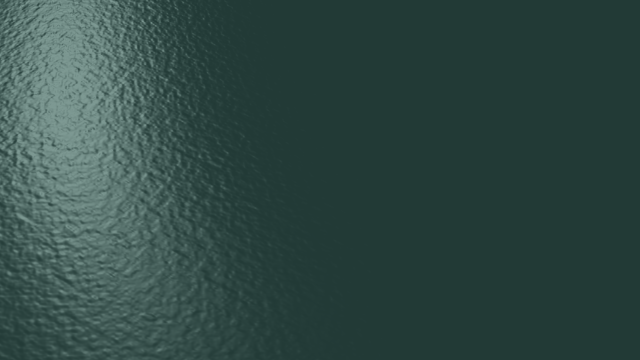
A WebGL 2 fragment shader for this background:

```glsl
#version 300 es
precision highp float;

uniform vec2 u_resolution;
out vec4 fragColor;

// Colours
const vec3 BASE_COLOR = vec3(0.133, 0.227, 0.212);
const vec3 GLOW_COLOR = vec3(0.36, 0.375, 0.365);

// Glow shape, in canvas heights
const float GLOW_TOP_X = 0.18;
const float GLOW_DRIFT = 0.19;
const float GLOW_PEAK_Y = 0.75;
const float GLOW_HEIGHT = 0.45;
const float WIDTH_BOTTOM = 0.21;
const float WIDTH_TOP = 0.14;

// Grain of the leathery surface
const float GRAIN_SIZE = 0.021;
const float GRAIN_SHRINK = 0.5;
const float GRAIN_STRETCH = 1.4;
const float VANISH_X = 0.4;
const float SLOPE_STEP = 0.15;
const vec2 TILT = vec2(0.11, 0.20);

const int SAMPLES = 2;

float hash(vec2 cell) {
    uvec2 k = uvec2(ivec2(cell) + 32768);
    uint h = k.x * 1597334677u ^ k.y * 3812015801u;
    h = (h ^ (h >> 15)) * 2246822519u;
    h ^= h >> 13;
    return float(h & 65535u) / 65535.0;
}

float valueNoise(vec2 p) {
    vec2 cell = floor(p);
    vec2 f = fract(p);
    f = f * f * f * (f * (f * 6.0 - 15.0) + 10.0);
    float low = mix(hash(cell), hash(cell + vec2(1, 0)), f.x);
    float high = mix(hash(cell + vec2(0, 1)), hash(cell + vec2(1, 1)), f.x);
    return mix(low, high, f.y);
}

// Two rotated layers hide the noise lattice
float relief(vec2 q) {
    const mat2 turn = mat2(0.8, 0.6, -0.6, 0.8);
    return valueNoise(turn * q) + 0.4 * valueNoise(q * 1.9 + 17.0);
}

// Surface coordinates: the grain gets finer towards the top
vec2 surfacePoint(vec2 p) {
    float shrink = 1.0 - GRAIN_SHRINK * p.y;
    float depth = -log(shrink) / GRAIN_SHRINK;
    return vec2(p.x - VANISH_X, depth * GRAIN_STRETCH)
         / (GRAIN_SIZE * vec2(shrink, 1.0));
}

vec2 reliefSlope(vec2 q) {
    vec2 e = vec2(SLOPE_STEP, 0.0);
    return vec2(relief(q + e.xy) - relief(q - e.xy),
                relief(q + e.yx) - relief(q - e.yx)) / (2.0 * SLOPE_STEP);
}

// Soft highlight that bends right and widens towards the bottom
float glow(vec2 p) {
    float centre = GLOW_TOP_X + GLOW_DRIFT * (1.0 - smoothstep(-0.1, 0.7, p.y));
    float width = mix(WIDTH_BOTTOM, WIDTH_TOP, clamp(p.y, 0.0, 1.0));
    vec2 d = vec2((p.x - centre) / width, (p.y - GLOW_PEAK_Y) / GLOW_HEIGHT);
    return exp(-0.5 * dot(d, d));
}

void main() {
    float light = 0.0;
    for (int j = 0; j < SAMPLES; j++) {
        for (int i = 0; i < SAMPLES; i++) {
            vec2 offset = (vec2(i, j) + 0.5) / float(SAMPLES) - 0.5;
            vec2 p = (gl_FragCoord.xy + offset) / u_resolution.y;
            light += glow(p + TILT * reliefSlope(surfacePoint(p)));
        }
    }
    light /= float(SAMPLES * SAMPLES);
    fragColor = vec4(BASE_COLOR + GLOW_COLOR * light, 1.0);
}
```
